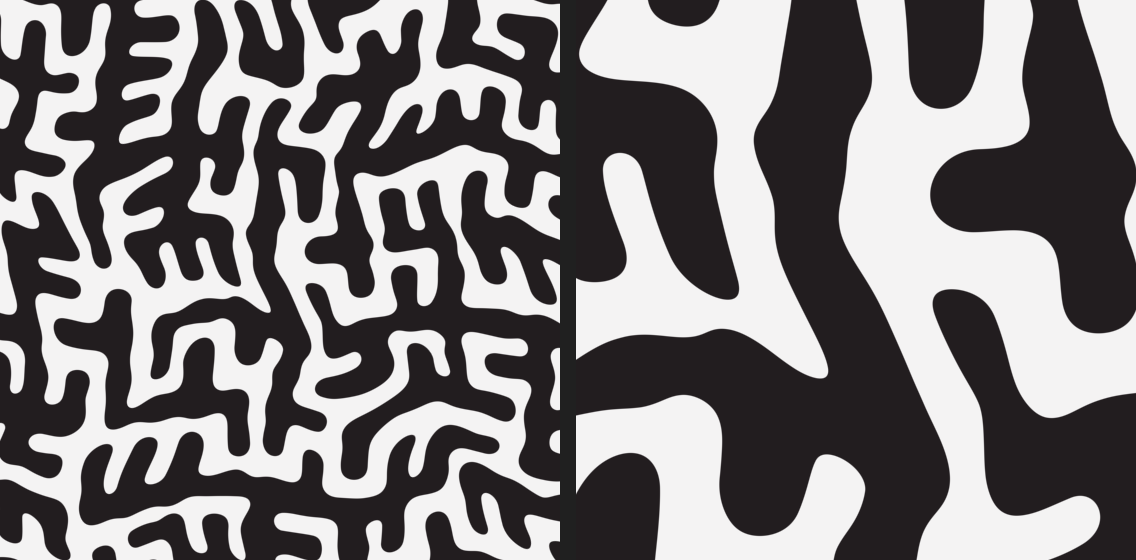
Left: the whole. Right: its middle third, enlarged.
Give the GLSL for this pattern, as a Shadertoy shader.

```glsl
// Draws a two-tone labyrinth of winding, branching, round-ended strands.

#define CELL 0.076        // strand spacing, in canvas heights
#define JITTER 0.36       // scatter of the strand nodes, in cells
#define WARP 0.23         // bending of the lattice, in cells
#define ROUNDNESS 9.5     // lower gives softer joints and ends
#define INK_BIAS 0.075    // higher gives thinner light strands
#define VERTICAL 0.62     // share of blocks that favour upright strands
#define MAX_WALL 4.0      // longest wall with a single passage, in cells
#define ORIGIN vec2(21.0, 38.0)
#define SEED 23.0

const vec3 INK = vec3(0.132, 0.112, 0.121);
const vec3 PAPER = vec3(0.957, 0.952, 0.952);
const vec2 RIGHT = vec2(1.0, 0.0);
const vec2 UP = vec2(0.0, 1.0);

vec2 hash2(vec2 p) {
    vec3 q = fract((p.xyx + SEED) * vec3(0.1031, 0.1030, 0.0973));
    q += dot(q, q.yzx + 33.33);
    return fract((q.xx + q.yz) * q.zy);
}

// Light strands join the corners of the lattice, dark ones its centres.
vec2 lightNode(vec2 id) {
    return id + JITTER * (hash2(id) - 0.5);
}

vec2 darkNode(vec2 id) {
    return id + 0.5 + JITTER * (hash2(id + 57.0) - 0.5);
}

// Nested square blocks: each joins its four quarters across three of its four
// inner walls, so strands of both tones stay connected at every scale.
bool linked(vec2 id, vec2 axis) {
    float along = dot(id, axis);
    float across = dot(id, axis.yx);
    float span = 1.0;
    for (int i = 0; i < 5; i++) {
        if (mod(along + 1.0, 2.0 * span) < 0.5) span *= 2.0;
    }

    // One wall of the block stays closed.
    vec2 h = hash2(floor(id / (2.0 * span)) + 131.0 + 17.0 * span);
    vec2 closedAxis = h.x < VERTICAL ? RIGHT : UP;
    bool upperHalf = mod(across, 2.0 * span) >= span;
    if (closedAxis == axis && upperHalf == (h.y > 0.5)) return false;

    // The others open at one random place per stretch.
    float stretch = min(span, MAX_WALL);
    vec2 key = vec2(along, floor(across / stretch)) + 211.0 + 40.0 * axis;
    return mod(across, stretch) == floor(hash2(key).x * stretch);
}

float segmentDistance(vec2 p, vec2 a, vec2 b) {
    vec2 ab = b - a;
    vec2 ap = p - a;
    return length(ap - ab * clamp(dot(ap, ab) / dot(ab, ab), 0.0, 1.0));
}

// Smooth distance to the dark strands minus that to the light ones.
float labyrinth(vec2 p) {
    vec2 home = floor(p);
    float light = 0.0;
    float dark = 0.0;
    for (int y = -2; y <= 2; y++) {
        for (int x = -2; x <= 2; x++) {
            vec2 id = home + vec2(x, y);
            for (int k = 0; k < 2; k++) {
                vec2 axis = k == 0 ? RIGHT : UP;
                // A missing light link opens the dark link that crosses it.
                if (linked(id, axis)) {
                    float d = segmentDistance(p, lightNode(id), lightNode(id + axis));
                    light += exp(-ROUNDNESS * d);
                } else {
                    float d = segmentDistance(p, darkNode(id - axis.yx), darkNode(id));
                    dark += exp(-ROUNDNESS * d);
                }
            }
        }
    }
    return log(light / dark) / ROUNDNESS;
}

// Slow waves that swing the strands away from the lattice axes.
vec2 bend(vec2 p) {
    vec2 broad = sin(p.yx * vec2(0.83, 1.07) + vec2(0.6, 2.1));
    vec2 fine = sin(p.yx * vec2(1.9, 1.6) + p * 0.7 + vec2(4.0, 1.3));
    return p + WARP * (1.4 * broad + 0.5 * fine);
}

void mainImage(out vec4 fragColor, in vec2 fragCoord) {
    vec2 uv = fragCoord / iResolution.y;
    float level = labyrinth(bend(uv / CELL + ORIGIN)) - INK_BIAS;

    // Antialias over about one output sample using the local slope.
    float slope = max(length(vec2(dFdx(level), dFdy(level))), 1e-5);
    float light = smoothstep(-0.85, 0.85, level / slope);
    fragColor = vec4(mix(INK, PAPER, light), 1.0);
}
```
